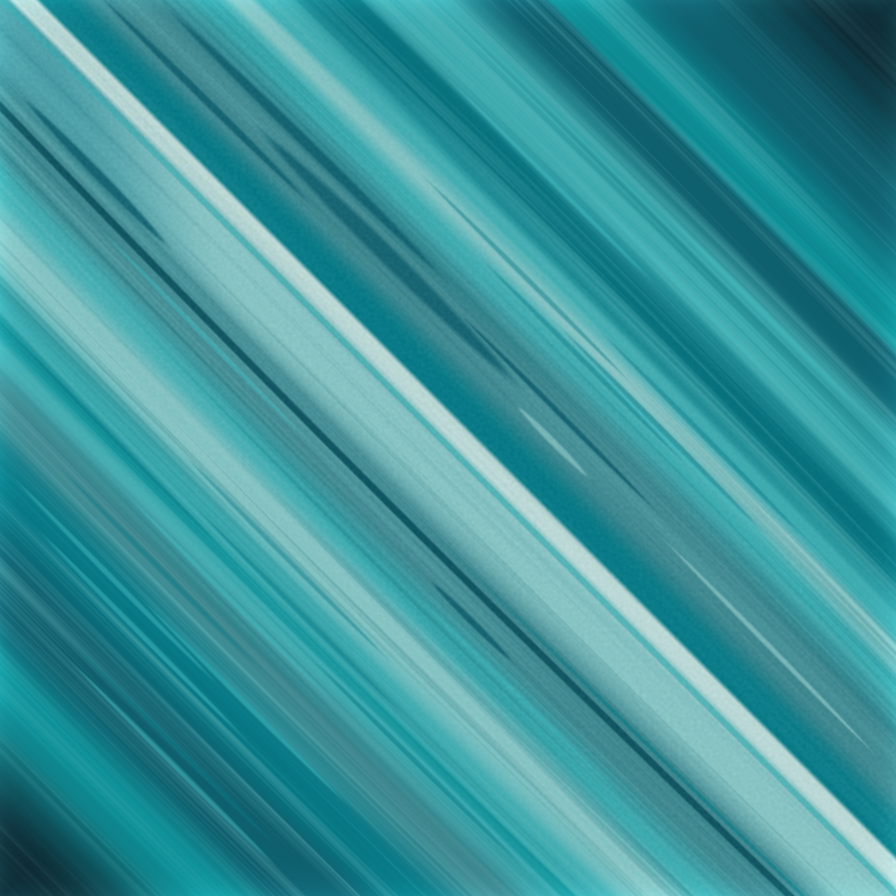
Write a WebGL 2 fragment shader that draws this background.

```glsl
#version 300 es
precision highp float;
// Diagonal brushed streaks of teal, mist and silver, with dark opposite corners.

#define STREAK_GAIN 0.85
#define EDGE_WARP 0.014
#define BOW 0.05
#define SCATTER_COUNT 26
#define GRAIN 0.035
#define RIM_GLOW 0.10

uniform vec2 u_resolution;
out vec4 fragColor;

const vec3 NAVY = vec3(0.05, 0.16, 0.20);
const vec3 DEEP = vec3(0.06, 0.37, 0.43);
const vec3 TEAL = vec3(0.03, 0.48, 0.53);
const vec3 CYAN = vec3(0.06, 0.57, 0.60);
const vec3 SLATE = vec3(0.26, 0.54, 0.57);
const vec3 AQUA = vec3(0.24, 0.67, 0.69);
const vec3 MIST = vec3(0.54, 0.77, 0.77);
const vec3 SILVER = vec3(0.74, 0.85, 0.84);

vec2 hash2(vec2 p) {
    vec3 q = fract(vec3(p.xyx) * vec3(0.1031, 0.1030, 0.0973));
    q += dot(q, q.yzx + 33.33);
    return fract((q.xx + q.yz) * q.zy);
}

float corner(vec2 cell, vec2 f, vec2 o) {
    return dot(hash2(cell + o) * 2.0 - 1.0, f - o);
}

float gradientNoise(vec2 p) {
    vec2 i = floor(p), f = p - i;
    vec2 w = f * f * f * (f * (f * 6.0 - 15.0) + 10.0);
    float low = mix(corner(i, f, vec2(0, 0)), corner(i, f, vec2(1, 0)), w.x);
    float high = mix(corner(i, f, vec2(0, 1)), corner(i, f, vec2(1, 1)), w.x);
    return mix(low, high, w.y);
}

// Changes to the next colour while d passes from a to b
void turn(inout vec3 c, vec3 next, float d, float a, float b) {
    c = mix(c, next, smoothstep(a, b, d));
}

// Soft line centred across the streaks
float line(float d, float centre, float halfWidth) {
    return 1.0 - smoothstep(halfWidth * 0.4, halfWidth, abs(d - centre));
}

// Needle lying along the streaks, tapered at both ends
float sliver(vec2 p, float centre, float start, float end, float halfWidth) {
    float k = clamp((p.y - start) / (end - start), 0.0, 1.0);
    float w = halfWidth * 4.0 * k * (1.0 - k);
    float soft = 0.0015 + 0.3 * halfWidth;
    return (1.0 - smoothstep(w - soft, w + soft, abs(p.x - centre)))
        * smoothstep(0.0, 0.15, k) * smoothstep(1.0, 0.85, k);
}

vec3 bands(float d, float t) {
    vec3 c = NAVY;
    // Lower left
    turn(c, CYAN, d, -0.94, -0.76);
    turn(c, DEEP, d, -0.75, -0.68);
    turn(c, TEAL, d, -0.63, -0.54);
    turn(c, SLATE, d, -0.53, -0.45);
    turn(c, AQUA, d, -0.44, -0.39);
    c = mix(c, CYAN, 0.8 * line(d, -0.37, 0.018));
    turn(c, MIST, d, -0.34, -0.28);
    turn(c, AQUA, d, -0.26, -0.22);
    turn(c, SLATE, d, -0.22, -0.16);
    // Pale central band and its silver ridge
    float pale = smoothstep(0.05, 0.24, t + d);
    turn(c, mix(SLATE * 1.15, MIST, pale), d, -0.12, -0.06);
    c = mix(c, AQUA, 0.7 * line(d, 0.002, 0.007));
    turn(c, SILVER, d, 0.006, 0.016);
    turn(c, TEAL, d, 0.037, 0.047);
    // Upper right
    turn(c, SLATE, d, 0.07, 0.12);
    turn(c, AQUA, d, 0.18, 0.24);
    turn(c, MIST, d, 0.245, 0.27);
    turn(c, AQUA, d, 0.28, 0.30);
    turn(c, TEAL * 0.93, d, 0.31, 0.37);
    turn(c, AQUA, d, 0.39, 0.44);
    turn(c, DEEP, d, 0.49, 0.56);
    turn(c, CYAN, d, 0.60, 0.615);
    turn(c, DEEP, d, 0.65, 0.75);
    turn(c, NAVY, d, 0.76, 0.93);
    return c;
}

void main() {
    vec2 uv = gl_FragCoord.xy / u_resolution;
    // p.x runs across the streaks, p.y along them from the upper left
    vec2 p = vec2(uv.x + uv.y - 1.0, 0.5 * (uv.x + 1.0 - uv.y));
    float away = smoothstep(0.03, 0.16, abs(p.x - 0.03));
    p.x += BOW * (p.y - 0.5) * (p.y - 0.5) * away * -sign(p.x - 0.03) * -1.0;
    float warp = gradientNoise(vec2(p.x * 38.0, p.y * 2.2));
    vec3 c = bands(p.x + EDGE_WARP * warp * away, p.y);

    // Fine brushed streaks, calmer in the centre and the dark corners
    float n = 0.0, frequency = 24.0, weight = 0.55;
    for (int i = 0; i < 4; i++) {
        float along = 1.3 + 0.6 * float(i);
        n += weight * gradientNoise(vec2(p.x * frequency + 17.0 * float(i), p.y * along));
        frequency *= 2.1;
        weight *= 0.85;
    }
    n *= STREAK_GAIN * mix(0.3, 1.0, away) * (1.0 - 0.75 * smoothstep(0.6, 0.95, abs(p.x)));
    c = mix(c, mix(AQUA, MIST, 0.6), clamp(n, 0.0, 0.7));
    c = mix(c, TEAL * 0.85, clamp(-n, 0.0, 0.7));

    // Scattered needles, alternately pale and dark
    for (int i = 0; i < SCATTER_COUNT; i++) {
        vec2 h = hash2(vec2(float(i) * 7.0 + 3.0, 41.0));
        float centre = mix(-0.66, 0.62, h.x);
        float start = mix(abs(centre) * 0.5, 0.75 - abs(centre) * 0.5, h.y);
        float needle = sliver(p, centre, start, start + 0.25, 0.004);
        c = mix(c, i % 2 == 0 ? AQUA * 1.1 : TEAL, 0.5 * needle * away);
    }

    // Dark seam and the larger needles
    c = mix(c, DEEP * 0.85, 0.9 * line(p.x, -0.128, 0.008));
    c = mix(c, TEAL, 0.6 * line(p.x, -0.112, 0.004) * smoothstep(0.5, 0.8, p.y));
    float dark = sliver(p, 0.148, 0.20, 0.52, 0.014);
    dark = max(dark, sliver(p, 0.185, 0.08, 0.42, 0.008));
    dark = max(dark, sliver(p, 0.120, 0.04, 0.30, 0.006));
    dark = max(dark, sliver(p, 0.163, 0.42, 0.66, 0.004));
    dark = max(dark, sliver(p, -0.090, 0.06, 0.24, 0.008));
    dark = max(dark, sliver(p, -0.168, 0.56, 0.66, 0.005));
    c = mix(c, DEEP, 0.85 * dark);
    float light = sliver(p, 0.140, 0.66, 0.92, 0.004);
    light = max(light, sliver(p, 0.124, 0.51, 0.60, 0.005));
    c = mix(c, MIST, 0.75 * light);

    // Grain and a faint glow along the rim
    float grain = gradientNoise(uv * 230.0);
    c += GRAIN * grain * (1.0 - smoothstep(0.1, 0.6, abs(p.x)));
    vec2 inset = min(uv, 1.0 - uv);
    c += RIM_GLOW * AQUA * exp(-70.0 * min(inset.x, inset.y));
    fragColor = vec4(clamp(c, 0.0, 1.0), 1.0);
}
```
